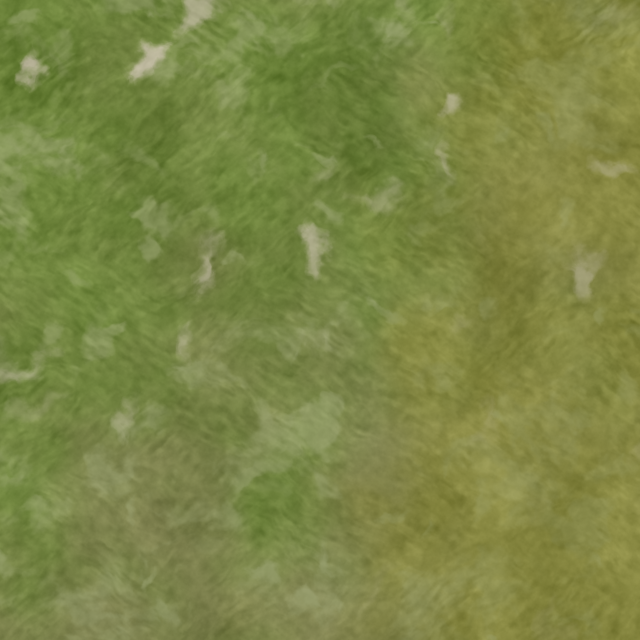
This texture is drawn by a WebGL 2 fragment shader. Its source:

```glsl
#version 300 es
precision highp float;
// Worn meadow turf seen from above: soft green, olive and dry ground colours
// blended by low-frequency noise, mottled with fine directional grass strands
// and strewn with ragged, pale tufts of dead grass placed on a jittered grid.

uniform vec2 u_resolution;
out vec4 fragColor;

const vec3 LUSH   = vec3(0.415, 0.505, 0.220);
const vec3 DRY    = vec3(0.485, 0.495, 0.300);
const vec3 YELLOW = vec3(0.525, 0.525, 0.235);
const vec3 VEIL   = vec3(0.600, 0.630, 0.450);
const vec3 STRAW  = vec3(0.740, 0.715, 0.620);

// Integer hash: lattice cell and seed to two values in 0..1
vec2 hash2(vec2 cell, float seed) {
    uvec3 v = uvec3(ivec3(vec3(cell, seed)) + 4096);
    v = v * 1664525u + 1013904223u;
    v.x += v.y * v.z; v.y += v.z * v.x; v.z += v.x * v.y;
    v ^= v >> 16u;
    v.x += v.y * v.z; v.y += v.z * v.x;
    return vec2(v.xy >> 8u) / 16777216.0;
}

mat2 rotation(float angle) {
    float c = cos(angle), s = sin(angle);
    return mat2(c, s, -s, c);
}

float valueNoise(vec2 p, float seed) {
    vec2 i = floor(p), f = fract(p);
    f = f * f * f * (f * (f * 6.0 - 15.0) + 10.0);
    float low  = mix(hash2(i, seed).x, hash2(i + vec2(1, 0), seed).x, f.x);
    float high = mix(hash2(i + vec2(0, 1), seed).x, hash2(i + vec2(1, 1), seed).x, f.x);
    return mix(low, high, f.y);
}

// Layered noise, centred on zero
float fbm(vec2 p, float seed) {
    float sum = 0.0, weight = 0.5;
    for (int octave = 0; octave < 4; octave++) {
        sum += weight * (valueNoise(p, seed + float(octave)) - 0.5);
        p = rotation(0.65) * p * 2.03;
        weight *= 0.5;
    }
    return sum;
}

vec2 warp(vec2 p, float scale, float seed) {
    return vec2(fbm(p * scale, seed), fbm(p * scale, seed + 10.0));
}

// Short blurred strands running along one direction
float strands(vec2 p, float angle, float seed) {
    vec2 q = rotation(angle) * p;
    return valueNoise(q * vec2(42.0, 125.0), seed)
         + 0.6 * valueNoise(q * vec2(85.0, 190.0), seed + 1.0) - 0.8;
}

// Ragged elongated tufts, one at most in each jittered grid cell
float tufts(vec2 p, float count, float fray, float seed) {
    vec2 g = p * count, home = floor(g);
    float cover = 0.0;
    for (int y = -1; y <= 1; y++) {
        for (int x = -1; x <= 1; x++) {
            vec2 cell = home + vec2(x, y);
            vec2 place = hash2(cell, seed);
            vec2 kind  = hash2(cell, seed + 1.0);
            vec2 form  = hash2(cell, seed + 2.0);
            vec2 size  = mix(vec2(0.18, 0.10), vec2(0.42, 0.19), form);
            vec2 offset = rotation(kind.x * 3.1416) * (g - cell - 0.15 - 0.7 * place);
            float body = 1.0 - smoothstep(0.15, 1.15, length(offset / size) + fray);
            cover = max(cover, body * smoothstep(0.35, 0.95, kind.y));
        }
    }
    return cover;
}

void main() {
    vec2 uv = gl_FragCoord.xy / u_resolution;
    vec2 p = gl_FragCoord.xy / u_resolution.y;
    vec2 bent = p + 0.09 * warp(p, 11.0, 20.0) + 0.025 * warp(p, 38.0, 50.0);

    // Ground: lush at upper left, yellowed towards lower right
    float lush = smoothstep(0.2, 0.95, 0.5 + 0.5 * (uv.y - uv.x) + 1.1 * fbm(p * 4.5, 80.0));
    float yellow = smoothstep(0.3, 0.8, uv.x - 0.35 * uv.y + 0.9 * fbm(p * 4.0, 90.0));
    vec3 color = mix(mix(DRY, LUSH, lush), YELLOW, 0.85 * yellow);

    // Grass: two strand directions blended by slow noise, over soft mottling
    vec2 strandPos = p + 0.03 * warp(p, 14.0, 100.0);
    float turn = smoothstep(-0.12, 0.12, fbm(p * 6.0, 120.0));
    float grass = mix(strands(strandPos, 0.55, 130.0), strands(strandPos, -0.7, 140.0), turn);
    float mottle = fbm(bent * 9.0, 150.0);
    float grain = fbm(p * 75.0, 160.0);
    float tone = 0.16 * mottle + mix(0.045, 0.075, lush) * grass + 0.10 * grain;
    color += tone * vec3(1.0, 0.95, 0.85);

    // Faint bleached veils between the tufts
    float veil = smoothstep(0.02, 0.27, fbm(bent * vec2(12.0, 15.0), 170.0) + 0.05 * grass);
    color = mix(color, VEIL + 0.6 * tone, veil * mix(0.50, 0.25, yellow));

    // Pale dead tufts, brighter towards the top
    float fray = 1.3 * fbm(bent * 30.0, 180.0) - 0.15 * grass;
    float bright = mix(0.40, 0.95, smoothstep(0.25, 0.75, uv.y)) * (1.0 - 0.55 * yellow);
    float straw = tufts(bent, 7.5, fray, 200.0);
    float wisps = tufts(bent + 0.37, 11.0, fray, 210.0);
    color = mix(color, VEIL + 0.04, 0.5 * wisps * (1.0 - 0.5 * yellow));
    color = mix(color, STRAW + 0.5 * tone, straw * bright);

    fragColor = vec4(clamp(color, 0.0, 1.0), 1.0);
}
```
